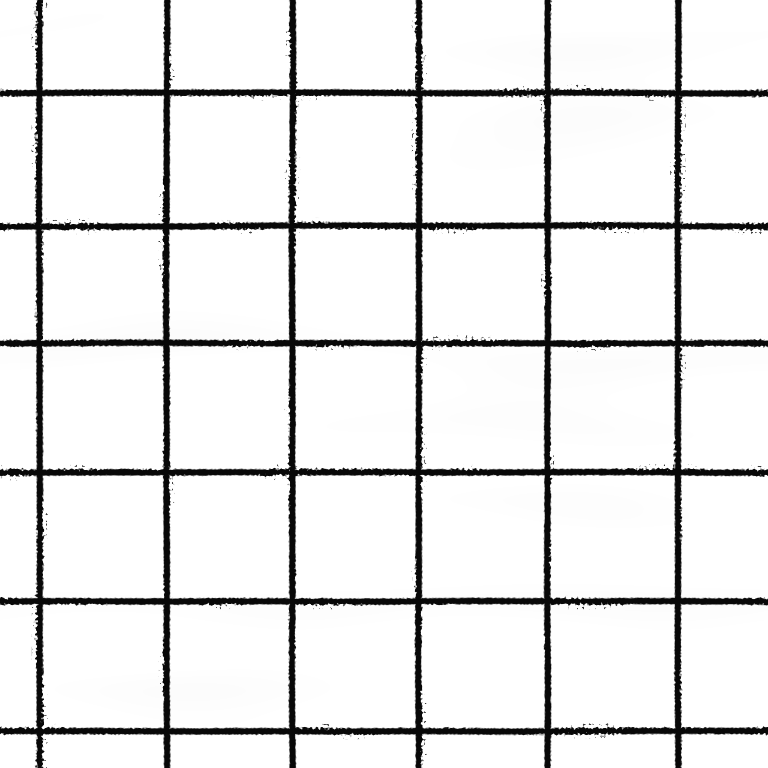
This pattern is drawn by a Shadertoy shader. Its source:

```glsl
// Hand-inked square grid on white paper: six wandering strokes each way,
// drawn as line distances whose edges are frayed by wrapped gradient noise.
// All noise periods are whole numbers, so the canvas tiles on both axes.

#define REPEATS 6
#define GRID_START vec2(0.0508, 0.0482)
#define HALF_WIDTH 0.0041
#define EDGE_SOFTNESS 0.0013
#define WANDER 0.0016
#define FINE_FRAY 0.0011
#define WORN_FRAY 0.0046
#define GRAIN_CELLS 256.0
#define SMUDGE 0.014
#define INK_COLOR vec3(0.03)
#define PAPER_COLOR vec3(1.0)

const float TAU = 6.2831853;

// Integer hash giving a unit gradient for a lattice corner
vec2 cornerGradient(vec2 cell, float seed) {
    uvec3 q = uvec3(cell.x, cell.y, seed);
    uint h = q.x * 1597u + q.y * 51749u + q.z * 7919u + 101u;
    h = (h ^ (h >> 15)) * 73244475u;
    h = (h ^ (h >> 13)) * 73244475u;
    h ^= h >> 16;
    float angle = TAU * float(h & 65535u) / 65536.0;
    return vec2(cos(angle), sin(angle));
}

// Gradient noise that wraps after "period" cells, roughly -0.7 to 0.7
float wrappedNoise(vec2 p, vec2 period, float seed) {
    vec2 cell = floor(p), f = p - cell;
    vec2 lo = mod(cell, period), hi = mod(cell + 1.0, period);
    vec2 u = f * f * f * (f * (f * 6.0 - 15.0) + 10.0);
    float a = dot(cornerGradient(lo, seed), f);
    float b = dot(cornerGradient(vec2(hi.x, lo.y), seed), f - vec2(1, 0));
    float c = dot(cornerGradient(vec2(lo.x, hi.y), seed), f - vec2(0, 1));
    float d = dot(cornerGradient(hi, seed), f - vec2(1, 1));
    return mix(mix(a, b, u.x), mix(c, d, u.x), u.y);
}

// Wrapped noise varying along a stroke only
float strokeNoise(float along, float cells, float seed) {
    return wrappedNoise(vec2(along * cells, 0.5), vec2(cells, 8.0), seed);
}

// Uneven hand spacing of the strokes, as canvas offsets
float columnOffset(float k) {
    return -0.0025 - 0.0031 * cos(TAU * (k - 3.2) / float(REPEATS));
}

float rowOffset(float k) {
    float s = mod(k + 2.0, float(REPEATS)) / float(REPEATS - 1);
    return -0.0091 + 0.0143 * sqrt(s);
}

// Ink coverage of one stroke; "across" is the signed distance to its centre
float strokeInk(float across, float along, float grain, float extraWear, float seed) {
    across -= WANDER * strokeNoise(along, 5.0, seed);
    across -= round(across);
    float side = across > 0.0 ? 1.0 : 2.0;
    float patches = strokeNoise(along, 13.0, seed + side);
    float wear = min(smoothstep(-0.1, 0.45, patches) + extraWear, 1.0);
    float edge = abs(across) - HALF_WIDTH - grain * mix(FINE_FRAY, WORN_FRAY, wear);
    float soft = max(EDGE_SOFTNESS, 0.6 / iResolution.y);
    float ink = 1.0 - smoothstep(-soft, soft, edge);

    // Rare dry bristle specks beside the stroke
    float bristle = 1.0 - smoothstep(0.0005, 0.0025, abs(abs(across) - 0.0085));
    float speck = bristle * smoothstep(0.2, 0.45, grain) * smoothstep(0.3, 0.42, patches);
    return max(ink, 0.8 * speck);
}

void mainImage(out vec4 fragColor, in vec2 fragCoord) {
    vec2 uv = fragCoord / iResolution.xy;
    float grain = wrappedNoise(uv * GRAIN_CELLS, vec2(GRAIN_CELLS), 3.0);

    // Rows dry out slightly where the stroke ends meet
    float rowEnds = 0.7 * (1.0 - smoothstep(0.0, 0.04, min(uv.x, 1.0 - uv.x)));

    // Columns and rows
    float ink = 0.0;
    for (int i = 0; i < REPEATS; i++) {
        float k = float(i);
        vec2 centre = GRID_START + k / float(REPEATS) + vec2(columnOffset(k), rowOffset(k));
        vec2 across = uv - centre;
        float column = strokeInk(across.x, uv.y, grain, 0.0, 10.0 + 6.0 * k);
        float row = strokeInk(across.y, uv.x, grain, rowEnds, 70.0 + 6.0 * k);
        ink = max(ink, max(column, row));
    }

    // Faint wide smudges on the paper
    vec2 smudgeCells = vec2(2.0, 12.0);
    float smudge = smoothstep(0.1, 0.6, wrappedNoise(uv * smudgeCells, smudgeCells, 5.0));
    vec3 paper = PAPER_COLOR - SMUDGE * smudge;

    fragColor = vec4(mix(paper, INK_COLOR, ink), 1.0);
}
```
